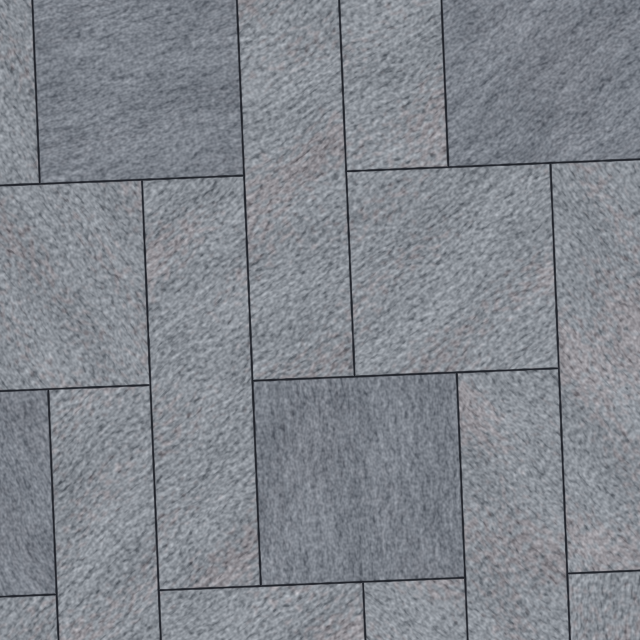
Write a three.js fragment shader that draws this texture.

```glsl
varying vec2 vUv;

const vec2 ORIGIN = vec2(0.3945, 0.405);    // a corner shared by slabs
const vec2 UNIT = vec2(0.1597, 0.1605);     // narrow slab width
const float TILT = 0.041;
const float JOINT_HALF = 0.0015;
const float JOINT_SOFT = 0.0013;
const vec3 JOINT_COLOR = vec3(0.13, 0.14, 0.165);
const vec3 LIGHT_STONE = vec3(0.532, 0.553, 0.580);
const vec3 DARK_STONE = vec3(0.470, 0.491, 0.524);
const vec3 MINERAL_TINT = vec3(0.032, 0.002, -0.006);
const vec2 RELIEF_SHIFT = vec2(-0.0024, 0.0030);
const float PI = 3.14159265;

vec2 gradient(vec2 cell) {
  vec3 h = fract(cell.xyx * vec3(0.1031, 0.1030, 0.0973));
  h += dot(h, h.yzx + 33.33);
  float angle = 2.0 * PI * fract((h.x + h.y) * h.z);
  return vec2(cos(angle), sin(angle));
}

float noise(vec2 p) {
  vec2 i = floor(p);
  vec2 f = p - i;
  vec2 u = f * f * f * (f * (f * 6.0 - 15.0) + 10.0);
  float a = dot(gradient(i), f);
  float b = dot(gradient(i + vec2(1.0, 0.0)), f - vec2(1.0, 0.0));
  float c = dot(gradient(i + vec2(0.0, 1.0)), f - vec2(0.0, 1.0));
  float d = dot(gradient(i + 1.0), f - 1.0);
  return mix(mix(a, b, u.x), mix(c, d, u.x), u.y);
}

// Each band holds a square, the start of a plank and the end of the previous one.
void findSlab(vec2 p, out vec2 id, out vec2 local, out vec2 size) {
  float row = floor(p.y / 2.0);
  float x = p.x + row;
  id = vec2(floor(x / 4.0), row);
  local = vec2(mod(x, 4.0), p.y - 2.0 * row);
  size = vec2(2.0);
  if (local.x >= 2.0) {
    size = vec2(1.0, 4.0);
    if (local.x >= 3.0) {
      id.y -= 1.0;
      local += vec2(-1.0, 2.0);
    }
    local.x -= 2.0;
  }
}

// Direction of the grain, in half turns.
float grainTurn(vec2 id, bool isSquare) {
  float squareTurn = 0.53 - 0.11 * id.x + 0.5 * id.y
                   + 0.17 * id.y * id.y + 0.39 * id.x * id.y;
  float plankTurn = 0.75 + 0.5 * id.x + 0.03 * id.y;
  return fract(isSquare ? squareTurn : plankTurn);
}

vec3 stone(vec2 p, vec2 id, bool isSquare) {
  float angle = PI * grainTurn(id, isSquare);
  float c = cos(angle);
  float s = sin(angle);
  mat2 toGrain = mat2(c, -s, s, c);
  vec2 g = toGrain * p + id * vec2(1.73, 2.31) + (isSquare ? 20.0 : 31.0);
  g.y += 0.008 * noise(g * 9.0);

  // Squares in alternate bands are darker and smoother.
  float honed = isSquare ? 1.0 - mod(id.y, 2.0) : 0.0;

  float mottle = noise(g * vec2(5.0, 15.0));
  float streak = noise(g * vec2(20.0, 95.0));
  float grain = noise(g * vec2(95.0, 190.0));
  float speck = noise(g * vec2(190.0, 250.0));
  float chips = noise(g.yx * 145.0 + 3.7);
  vec2 bumps = vec2(80.0, 125.0);
  float relief = noise(g * bumps) - noise((g + toGrain * RELIEF_SHIFT) * bumps);

  float tone = 0.06 * mottle + mix(0.055, 0.085, honed) * streak;
  tone += 0.09 * grain + 0.10 * speck + mix(0.08, 0.055, honed) * chips;
  tone += mix(0.115, 0.04, honed) * relief;
  float pits = smoothstep(0.18, 0.55, -grain - 0.4 * streak);
  tone -= mix(0.06, 0.03, honed) * pits;

  // Warm mineral flecks gather in veins along the grain.
  float vein = noise(g * vec2(4.0, 11.0) + 7.5) + 0.7 * noise(g * vec2(70.0, 110.0));
  float mineral = smoothstep(0.0, 0.5, vein) * (1.0 - 0.85 * honed);
  return mix(LIGHT_STONE, DARK_STONE, honed) + tone + MINERAL_TINT * mineral;
}

void main() {
  vec2 p = vUv - ORIGIN;
  float c = cos(TILT);
  float s = sin(TILT);
  vec2 grid = vec2(dot(p, vec2(c, s)), dot(p, vec2(s, -c))) / UNIT;

  vec2 id, local, size;
  findSlab(grid, id, local, size);
  vec3 color = stone(vUv, id, size.x > 1.5);

  // Joints with slightly worn edges
  vec2 edge = min(local, size - local) * UNIT;
  float edgeDistance = min(edge.x, edge.y) + 0.0007 * noise(vUv * 75.0);
  color *= mix(0.96, 1.0, smoothstep(JOINT_HALF, 0.0045, edgeDistance));
  float surface = smoothstep(JOINT_HALF - JOINT_SOFT, JOINT_HALF + JOINT_SOFT, edgeDistance);
  gl_FragColor = vec4(mix(JOINT_COLOR, color, surface), 1.0);
}
```
